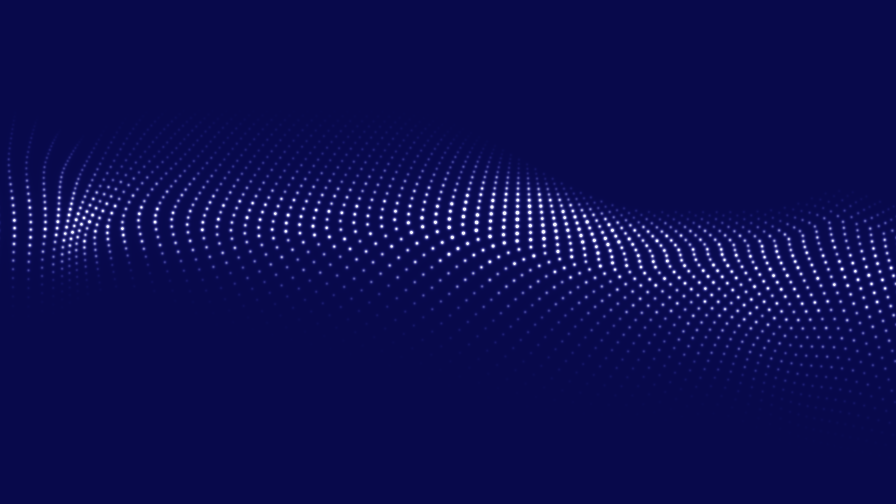
Reproduce this background procedurally as a WebGL 1 fragment shader.

```glsl
precision highp float;
// A rippling sheet of glowing dots on deep navy. Dots form rows and columns;
// each column bends sideways around a crest, and rows fill a wavy band.
// Every row finds its columns near the pixel by inverting the sideways bend.
// Lengths are in canvas heights, with y pointing up.

uniform vec2 u_resolution;

const vec3 NAVY = vec3(0.031, 0.036, 0.295);
const vec3 BLUE = vec3(0.20, 0.20, 0.86);
const vec3 WHITE = vec3(0.96, 0.96, 1.0);
const int ROWS = 33;
const int SOLVE_STEPS = 5;
const float COLUMN_GAP = 0.027;
const float ROW_REACH = 0.03;     // rows farther than this are skipped
const float RADIUS_DIM = 0.0024;
const float RADIUS_BRIGHT = 0.0043;
const float HALO = 0.035;
const float TWINKLE = 0.25;

float hash(vec2 p) {
    vec3 q = fract(vec3(p.xyx) * 0.1031);
    q += dot(q, q.yzx + 33.33);
    return fract((q.x + q.y) * q.z);
}

float bump(float x, float center, float width) {
    float q = (x - center) / width;
    return exp(-q * q);
}

// Upper and lower outlines of the band
float bandTop(float x) {
    return 0.787 - 0.058 * bump(x, 0.16, 0.08)
        - 0.208 * smoothstep(0.76, 1.30, x) + 0.042 * bump(x, 1.67, 0.09);
}

float bandBottom(float x) {
    return 0.421 - 0.2 * x - 0.065 * bump(x, 0.035, 0.09)
        + 0.065 * bump(x, 0.28, 0.14) - 0.042 * bump(x, 1.02, 0.25)
        + 0.046 * bump(x, 1.43, 0.12);
}

// Rows spread apart toward the viewer
float rowHeight(float x, float t) {
    return mix(bandTop(x), bandBottom(x), t * (0.52 + 0.48 * t));
}

float softBend(float d) {
    return 1.25 * d * d / (d + 0.25);
}

// Sideways bend of a column, above and below its crest
float columnShift(float c, float t) {
    float crest = clamp(0.84 - 0.39 * c, 0.2, 0.85);
    float above = max(crest - t, 0.0) / crest;
    float below = max(t - crest, 0.0) / (1.0 - crest);
    float bendAbove = 0.16 * smoothstep(-0.1, 0.25, c)
        - 0.25 * smoothstep(0.5, 1.4, c);
    float bendBelow = 0.34 * smoothstep(0.1, 1.15, c)
        - 0.2 * smoothstep(1.15, 1.7, c);
    float gather = -0.5 * (c - 0.14) * bump(c, 0.14, 0.14)
        * smoothstep(0.3, 0.7, t);
    return bendAbove * softBend(above) + bendBelow * softBend(below) + gather;
}

// Light over the sheet, strongest along the crest and fading at the edges
float sheetLight(vec2 p, float t) {
    float right = smoothstep(1.04, 1.48, p.x);
    float d = p.y - (0.56 - 0.10 * right);
    float width = d > 0.0 ? mix(0.10, 0.13, right)
                          : mix(0.10, 0.17, smoothstep(0.2, 1.5, p.x));
    float edge = smoothstep(0.0, 0.2, t) * (1.0 - smoothstep(0.75, 1.0, t));
    float crest = bump(d, 0.0, width) * (0.85 + 0.3 * bump(p.x, 1.0, 0.2));
    return crest * mix(0.4, 1.0, edge) + 0.12 * edge;
}

// Brightness that one dot adds at a point
float dotLight(vec2 p, float column, float row, float t) {
    float c = column * COLUMN_GAP;
    float x = c + columnShift(c, t);
    vec2 center = vec2(x, rowHeight(x, t));
    float light = sheetLight(center, t);
    light *= 1.0 - TWINKLE * hash(vec2(column + 50.0, row));
    float radius = mix(RADIUS_DIM, RADIUS_BRIGHT, clamp(light, 0.0, 1.0));
    float blur = 0.45 / u_resolution.y;
    float area = radius * radius;
    float softArea = area + blur * blur;
    vec2 d = p - center;
    float q = dot(d, d);
    float core = exp(-q / softArea) * area / softArea;
    return light * (1.25 * core + HALO * exp(-q / (8.0 * softArea)));
}

void main() {
    vec2 p = gl_FragCoord.xy / u_resolution.y;
    float top = bandTop(p.x);
    float bottom = bandBottom(p.x);
    float light = 0.0;

    for (int j = 0; j < ROWS; j++) {
        float row = float(j);
        float t = row / float(ROWS - 1);
        float y = mix(top, bottom, t * (0.52 + 0.48 * t));
        if (abs(p.y - y) > ROW_REACH) continue;

        // Solve c + columnShift(c) = p.x, then try the nearest columns
        float c = p.x;
        for (int k = 0; k < SOLVE_STEPS; k++) c = p.x - columnShift(c, t);
        float nearest = floor(c / COLUMN_GAP + 0.5);
        for (int n = -2; n <= 2; n++) {
            light += dotLight(p, nearest + float(n), row, t);
        }
    }

    light = clamp(light, 0.0, 1.0);
    gl_FragColor = vec4(mix(NAVY, mix(BLUE, WHITE, light), light), 1.0);
}
```
